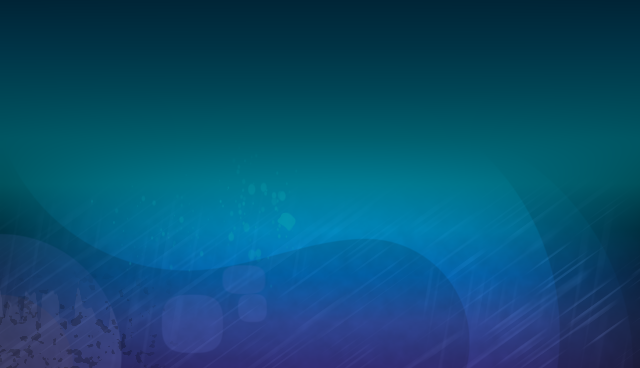
A Shadertoy shader for this background:

```glsl
// Deep teal to violet backdrop with soft curved layers, paint splatter and fine scratches.

// Colour stops, evenly spaced from top to bottom.
const vec3 CENTRE[9] = vec3[9](
    vec3(0.00, 0.145, 0.215), vec3(0.00, 0.20, 0.27), vec3(0.00, 0.275, 0.34),
    vec3(0.00, 0.37, 0.43), vec3(0.00, 0.48, 0.575), vec3(0.00, 0.52, 0.72),
    vec3(0.01, 0.42, 0.73), vec3(0.20, 0.31, 0.65), vec3(0.22, 0.20, 0.52));
const vec3 SIDES[9] = vec3[9](
    vec3(0.00, 0.14, 0.21), vec3(0.00, 0.20, 0.275), vec3(0.00, 0.27, 0.33),
    vec3(0.00, 0.335, 0.385), vec3(0.00, 0.34, 0.385), vec3(0.00, 0.23, 0.31),
    vec3(0.05, 0.18, 0.33), vec3(0.11, 0.17, 0.33), vec3(0.13, 0.13, 0.28));
const vec3 SPLASH = vec3(0.03, 0.66, 0.70);
const vec3 LILAC = vec3(0.36, 0.43, 0.78);
const vec3 DUST = vec3(0.40, 0.42, 0.62);

float hash(vec2 p) {
    vec3 q = fract(p.xyx * 0.1031);
    q += dot(q, q.yzx + 33.33);
    return fract((q.x + q.y) * q.z);
}

float noise(vec2 p) {
    vec2 i = floor(p), f = fract(p);
    f = f * f * (3.0 - 2.0 * f);
    return mix(mix(hash(i), hash(i + vec2(1, 0)), f.x),
               mix(hash(i + vec2(0, 1)), hash(i + vec2(1, 1)), f.x), f.y);
}

float fbm(vec2 p) {
    return 0.55 * noise(p) + 0.3 * noise(p * 2.1 + 7.0) + 0.15 * noise(p * 4.3 + 19.0);
}

vec3 gradient(vec3 stops[9], float depth) {
    float s = clamp(depth, 0.0, 0.999) * 8.0;
    int i = int(s);
    return mix(stops[i], stops[i + 1], fract(s));
}

// Coverage of a shape from its signed distance.
float fill(float d, float soft) {
    return 1.0 - smoothstep(-soft, soft, d);
}

float circle(vec2 p, vec2 centre, float radius) {
    return length(p - centre) - radius;
}

// Rounded pebble between an ellipse and a box.
float pebble(vec2 p, vec2 centre, vec2 size) {
    vec2 q = abs(p - centre) / size;
    return (pow(dot(q * q, q), 1.0 / 3.0) - 1.0) * min(size.x, size.y);
}

// Basin on the left, rising slope, then a round hump; negative below the curve.
float wave(vec2 p) {
    if (p.x < 0.509) return -circle(p, vec2(0.509, 0.799), 0.534);
    if (p.x > 0.995) return circle(p, vec2(0.995, 0.070), 0.281);
    return p.y - mix(0.265, 0.351, smoothstep(0.509, 0.995, p.x));
}

// Scattered drops, dense near the centre and thinning outwards.
float splatter(vec2 p, vec2 centre, vec2 spread, float size, float seed, float soft) {
    float cover = 0.0;
    for (int i = 0; i < 60; i++) {
        vec2 id = vec2(float(i), seed);
        vec2 offset = vec2(hash(id) + hash(id + 71.0), hash(id + 23.0) + hash(id + 47.0)) - 1.0;
        float h = hash(id + 5.0);
        vec2 q = (p - centre - offset * spread) * vec2(1.2, 0.8);
        cover = max(cover, fill(length(q) - size * mix(0.15, 1.0, h * h * h), soft) * mix(0.35, 1.0, hash(id + 11.0)));
    }
    return cover;
}

// Fine strokes running up to the right at the given angle.
float scratches(vec2 p, float angle, float density) {
    vec2 along = vec2(cos(angle), sin(angle));
    vec2 q = vec2(dot(p, along), dot(p, vec2(-along.y, along.x)));
    return smoothstep(0.62, 0.98, noise(q * vec2(5.0, density) + 40.0));
}

void mainImage(out vec4 fragColor, in vec2 fragCoord) {
    vec2 p = fragCoord / iResolution.y;
    float px = 1.0 / iResolution.y;
    float across = fragCoord.x / iResolution.x;
    float low = 1.0 - smoothstep(0.22, 0.55, p.y);

    // Base light, fading towards the sides
    float side = pow(abs(across - 0.505) * 2.0, 2.2);
    vec3 col = mix(gradient(CENTRE, 1.0 - p.y), gradient(SIDES, 1.0 - p.y), min(side, 1.0));

    // Large curved layers
    float fade = 1.0 - smoothstep(0.35, 0.62, p.y);
    col *= 1.0 - 0.12 * fill(wave(p), px) * fade;
    col *= 1.0 - 0.13 * fill(-circle(p, vec2(0.842, 0.095), 0.679), px) * fade * step(0.842, p.x);
    col *= 1.0 - 0.08 * fill(-circle(p, vec2(1.041, 0.005), 0.679), px) * fade * step(1.041, p.x);

    // Corner discs
    float disc = fill(circle(p, vec2(0.0, 0.034), 0.330), px);
    col = mix(col, LILAC, 0.13 * disc);
    col = mix(col, vec3(0.32, 0.26, 0.36), 0.22 * fill(circle(p, vec2(0.0), 0.199), px));

    // Pebbles
    float pebbles = fill(pebble(p, vec2(0.523, 0.120), vec2(0.083, 0.079)), px);
    pebbles = max(pebbles, fill(pebble(p, vec2(0.663, 0.240), vec2(0.058, 0.039)), px));
    pebbles = max(pebbles, fill(pebble(p, vec2(0.686, 0.163), vec2(0.039, 0.038)), px));
    col = mix(col, LILAC, 0.20 * pebbles);

    // Worn paint with drips, and dark flecks beside it
    float drip = noise(vec2(p.x * 85.0, p.y * 5.0)) * 0.14 + fbm(p * 22.0) * 0.12;
    col = mix(col, DUST, 0.17 * disc * fill(p.y - 0.03 - drip, 0.008));
    float corner = fill(p.x - 0.43, 0.1) * fill(p.y - 0.20, 0.1);
    col *= 1.0 - 0.22 * corner * smoothstep(0.64, 0.70, fbm(p * 48.0));

    // Paint drops
    float drops = splatter(p, vec2(0.69, 0.45), vec2(0.15, 0.19), 0.013, 3.0, px);
    drops = max(drops, 0.7 * splatter(p, vec2(0.50, 0.38), vec2(0.34, 0.16), 0.007, 9.0, px));
    drops = max(drops, fill(circle(p, vec2(0.78, 0.40), 0.016 + 0.012 * noise(p * 70.0)), px));
    col = mix(col, SPLASH, 0.42 * drops * (1.0 - smoothstep(0.40, 0.66, p.y)));

    // Scratches and paper grain
    float strokes = scratches(p, 0.62, 130.0) * mix(0.035, 0.09, smoothstep(0.6, 1.0, across));
    strokes += 0.025 * scratches(p, 1.4, 90.0) * smoothstep(0.6, 0.8, noise(p * 5.0));
    col += low * strokes * vec3(0.7, 0.8, 1.0);
    col *= 1.0 + 0.10 * low * (fbm(p * 35.0) - 0.5);

    fragColor = vec4(col, 1.0);
}
```
